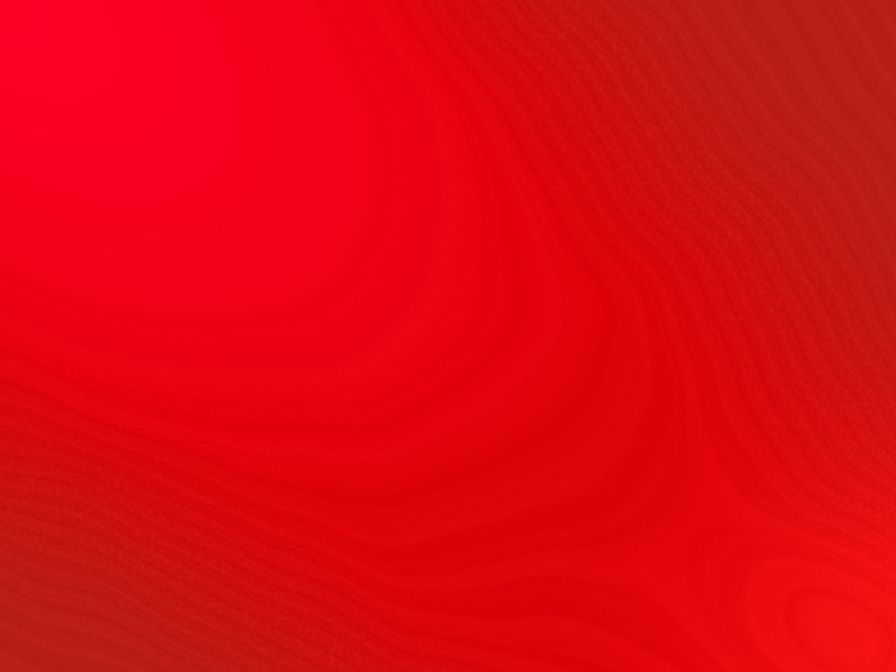
Write a Shadertoy shader that draws this background.

```glsl
const vec3 BRIGHT_RED = vec3(1.0, 0.0, 0.145);
const vec3 MID_RED    = vec3(0.868, 0.008, 0.036);
const vec3 DULL_RED   = vec3(0.715, 0.118, 0.092);
const vec3 EMBER_RED  = vec3(0.960, 0.068, 0.072);

const float ASPECT       = 4.0 / 3.0;
const vec2  GLOW_AXIS    = vec2(0.8, 0.6);
const float GLOW_REACH   = 1.03;
const float GLOW_SQUEEZE = 1.9;
const float GLOW_CURVE   = 1.6;
const vec2  EMBER_CENTER = vec2(1.33, 0.96);
const float EMBER_RADIUS = 0.25;
const float WARP_AMOUNT  = 0.018;
const float BAND_DENSITY = 95.0;
const float BAND_DEPTH   = 0.008;
const float GRAIN_CELLS  = 150.0;
const float GRAIN_DEPTH  = 0.034;

// Layered sines that bend the gradients like slow liquid
vec2 liquidWarp(vec2 p) {
    vec2 offset = vec2(0.0);
    float frequency = 6.0;
    float amplitude = 1.0;
    for (int i = 0; i < 4; i++) {
        vec2 q = p + offset * WARP_AMOUNT;
        offset += amplitude * vec2(sin(frequency * (q.y + 0.4 * q.x) + float(i)),
                                   sin(frequency * (q.x - 0.3 * q.y) + 2.0 * float(i)));
        frequency *= 1.8;
        amplitude *= 0.55;
    }
    return offset * WARP_AMOUNT;
}

// Distance in an ellipse stretched along the diagonal
float glowRadius(vec2 p) {
    float along = dot(p, GLOW_AXIS);
    float across = dot(p, vec2(-GLOW_AXIS.y, GLOW_AXIS.x)) * GLOW_SQUEEZE;
    return length(vec2(along, across)) / GLOW_REACH;
}

vec2 hash2(vec2 cell) {
    vec3 h = fract(cell.xyx * vec3(0.1031, 0.1030, 0.0973));
    h += dot(h, h.yzx + 33.33);
    return fract((h.xx + h.yz) * h.zy);
}

// Cellular noise: distance to the nearest scattered point
float cellNoise(vec2 p) {
    vec2 cell = floor(p);
    float nearest = 2.0;
    for (int y = -1; y <= 1; y++) {
        for (int x = -1; x <= 1; x++) {
            vec2 neighbor = cell + vec2(x, y);
            nearest = min(nearest, distance(p, neighbor + hash2(neighbor)));
        }
    }
    return nearest;
}

void mainImage(out vec4 fragColor, in vec2 fragCoord) {
    // Height units, measured downward from the top left corner
    vec2 uv = fragCoord / iResolution.xy;
    vec2 p = vec2(uv.x * ASPECT, 1.0 - uv.y);
    float outsideGlow = smoothstep(0.35, 0.9, glowRadius(p));
    vec2 flow = p + liquidWarp(p) * outsideGlow;

    // Bright glow fading into the middle red
    float radius = glowRadius(flow);
    float fade = pow(min(radius, 1.0), GLOW_CURVE);
    vec3 color = mix(BRIGHT_RED, MID_RED, fade);

    // Dull corners at the upper right and lower left
    float upperField = flow.x - 0.75 * flow.y;
    float lowerField = flow.y - 0.6 * flow.x;
    float upperDull = smoothstep(0.53, 1.12, upperField);
    float lowerDull = smoothstep(0.46, 0.94, lowerField);
    float dullness = max(upperDull, lowerDull);
    color = mix(color, DULL_RED, dullness);

    // Warm ember at the lower right
    float emberDistance = length(flow - EMBER_CENTER) / EMBER_RADIUS;
    float ember = exp(-emberDistance * emberDistance);
    color = mix(color, EMBER_RED, ember);

    // Flowing bands along the contours, with finer streaks between them
    float contour = radius * radius * 0.25 + dullness * 0.5 - ember * 0.4;
    float phase = contour * BAND_DENSITY;
    float bands = sin(phase) + 0.6 * sin(phase * 2.3 + 1.0) + 0.4 * sin(phase * 4.1 + 2.0);
    color += BAND_DEPTH * bands * outsideGlow * vec3(1.0, 0.8, 0.6);

    // Fine grain, strongest on the slopes toward the dull corners
    float slope = 4.0 * dullness * (1.0 - dullness);
    float grain = cellNoise(p * GRAIN_CELLS) - 0.45;
    color += GRAIN_DEPTH * grain * outsideGlow * (0.25 + 0.75 * slope);

    fragColor = vec4(clamp(color, 0.0, 1.0), 1.0);
}
```
